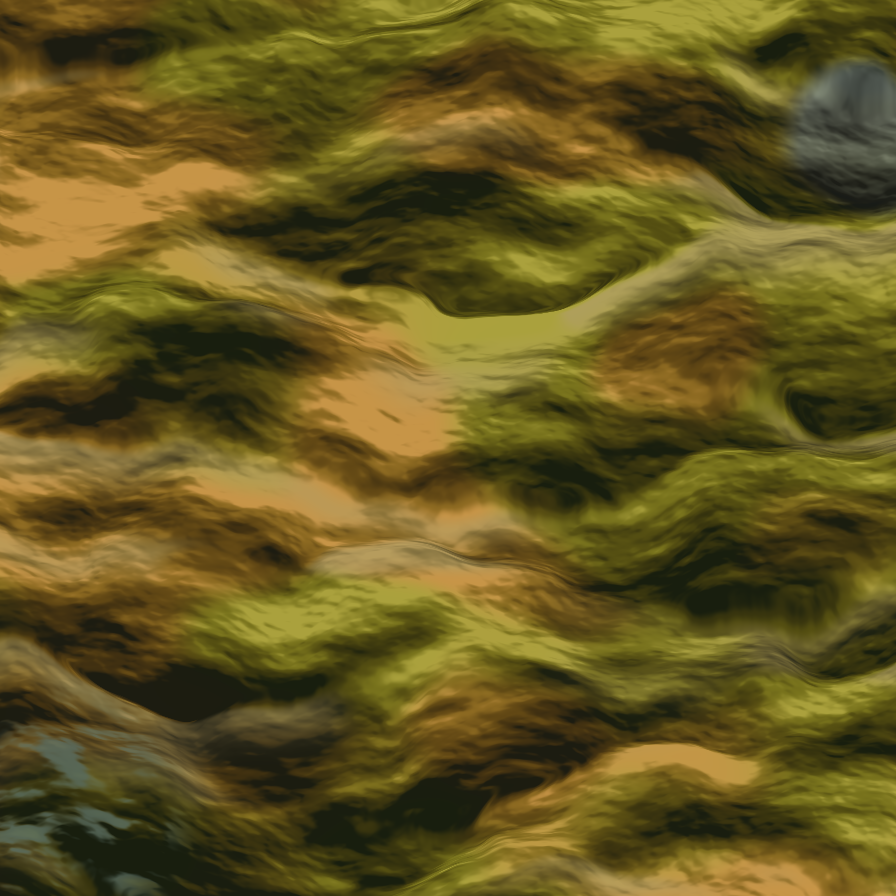
A WebGL 1 fragment shader for this texture:

```glsl
precision highp float;
// Mossy hillside: overlapping rows of mounds, each with a sunlit crest that
// falls into shadow. Crests are layered sines; tufts are smooth cellular
// noise lit from above and bent along the crests; a tone ramp colours it.
uniform vec2 u_resolution;

const vec3 SHADOW = vec3(0.10, 0.115, 0.065);
const vec3 UMBER = vec3(0.23, 0.20, 0.065);
const vec3 OLIVE = vec3(0.35, 0.30, 0.08);
const vec3 MOSS = vec3(0.50, 0.44, 0.13);
const vec3 SUNLIT = vec3(0.71, 0.62, 0.28);
const vec3 DRY_GRASS = vec3(0.60, 0.54, 0.34);
const vec3 STONE = vec3(0.47, 0.51, 0.48);

float hash(vec2 p) {
  return fract(sin(dot(p, vec2(127.1, 311.7))) * 43758.55);
}

// Cellular noise: random cell values blended by closeness to their points.
float cellNoise(vec2 p) {
  vec2 cell = floor(p);
  vec2 local = p - cell;
  float total = 0.0;
  float weights = 0.0;
  for (int y = -1; y <= 1; y++) {
    for (int x = -1; x <= 1; x++) {
      vec2 offset = vec2(float(x), float(y));
      vec2 id = cell + offset;
      vec2 point = offset + 0.2 + 0.6 * vec2(hash(id), hash(id + 57.3));
      vec2 away = point - local;
      float weight = exp(-5.0 * dot(away, away));
      total += weight * hash(id + 19.7);
      weights += weight;
    }
  }
  return total / weights;
}

// Relief lit from above: every octave brightens its upper slopes.
float tuftLight(vec2 p) {
  float light = 0.0;
  float strength = 1.0;
  for (int i = 0; i < 5; i++) {
    light += strength * (cellNoise(p) - cellNoise(p + vec2(-0.15, 0.55)));
    p = mat2(0.98, 0.17, -0.17, 0.98) * p * 1.95 + 13.7;
    strength *= 0.73;
  }
  return light;
}

// Wavy departure of one row's crest from its base height.
float crestWave(float x, float row) {
  float phase = 6.28 * hash(vec2(row, 4.0));
  float tilt = (hash(vec2(row, 9.0)) - 0.5) * 0.16;
  return tilt * (x - 0.5)
    + 0.042 * sin(x * 5.5 + phase)
    + 0.024 * sin(x * 10.3 + phase * 2.7)
    + 0.009 * sin(x * 24.0 + phase * 4.1)
    + 0.004 * sin(x * 53.0 + phase * 1.9);
}

// Stacks rows from back to front; returns depth below the crest and bend.
vec2 moundRows(vec2 p) {
  vec2 surface = vec2(0.08, 0.0);
  for (int i = 0; i < 10; i++) {
    float row = float(i);
    float wave = crestWave(p.x, row);
    float depth = 1.06 - 0.115 * row + wave - p.y;
    float softness = 0.022 + 0.015 * sin(p.x * 7.0 + row * 2.3);
    float cover = smoothstep(-softness, softness, depth);
    surface = mix(surface, vec2(max(depth, 0.0), wave), cover);
  }
  return surface;
}

float ellipseMask(vec2 p, vec2 center, vec2 radius, float soft) {
  return 1.0 - smoothstep(1.0 - soft, 1.0 + soft, length((p - center) / radius));
}

vec3 mossRamp(float tone) {
  vec3 color = mix(SHADOW, UMBER, smoothstep(0.10, 0.30, tone));
  color = mix(color, OLIVE, smoothstep(0.28, 0.50, tone));
  color = mix(color, MOSS, smoothstep(0.48, 0.70, tone));
  return mix(color, SUNLIT, smoothstep(0.68, 0.92, tone));
}

void main() {
  vec2 p = gl_FragCoord.xy / u_resolution;
  vec2 warp = vec2(cellNoise(p * 9.0), cellNoise(p * 9.0 + 31.0)) - 0.5;
  vec2 surface = moundRows(p + warp * vec2(0.03, 0.035));
  vec2 flow = vec2(p.x, p.y - 0.6 * surface.y) + warp * 0.02;

  // Tone: crest to hollow, tufts, broad patches, dark lower corner.
  float light = tuftLight(flow * vec2(6.0, 13.0));
  float patches = cellNoise(p * vec2(3.5, 6.0) + 8.0);
  float hollow = ellipseMask(p, vec2(0.17, 0.06), vec2(0.36, 0.21), 0.5);
  float tone = mix(0.77, 0.29, smoothstep(0.0, 0.15, surface.x));
  tone += 0.52 * light + 0.42 * (patches - 0.5) + 0.10 * (p.y - 0.45);
  tone -= 0.42 * hollow;

  // Hue: green and rusty moss, with dry grass along some crests.
  float rust = cellNoise(flow * vec2(6.0, 9.0) + 71.0) + 0.35 * (0.5 - p.x);
  vec3 tint = mix(vec3(0.94, 1.02, 0.85), vec3(1.10, 0.94, 1.0), smoothstep(0.3, 0.75, rust));
  vec3 color = mossRamp(tone) * tint;
  float dry = smoothstep(0.45, 0.70, cellNoise(p * vec2(5.0, 8.0) + 43.0));
  dry *= 1.0 - smoothstep(0.01, 0.07, surface.x);
  color = mix(color, DRY_GRASS * (0.35 + 0.8 * clamp(tone, 0.0, 1.0)), 0.75 * dry);

  // Grey boulder at the right and pale lichen in the dark corner.
  float boulder = ellipseMask(p + warp * 0.05, vec2(0.99, 0.835), vec2(0.10, 0.075), 0.2);
  float boulderShade = 0.35 + 0.7 * smoothstep(0.79, 0.90, p.y) + 0.6 * light;
  color = mix(color, STONE * clamp(boulderShade, 0.2, 1.4), 0.85 * boulder);
  float lichen = ellipseMask(p, vec2(0.08, 0.09), vec2(0.11, 0.12), 0.4);
  lichen *= smoothstep(0.0, 0.45, light + 0.7 * (cellNoise(p * 22.0) - 0.45));
  color = mix(color, STONE * vec3(0.72, 0.82, 0.80), 0.8 * lichen);

  gl_FragColor = vec4(clamp(color, 0.0, 1.0), 1.0);
}
```
